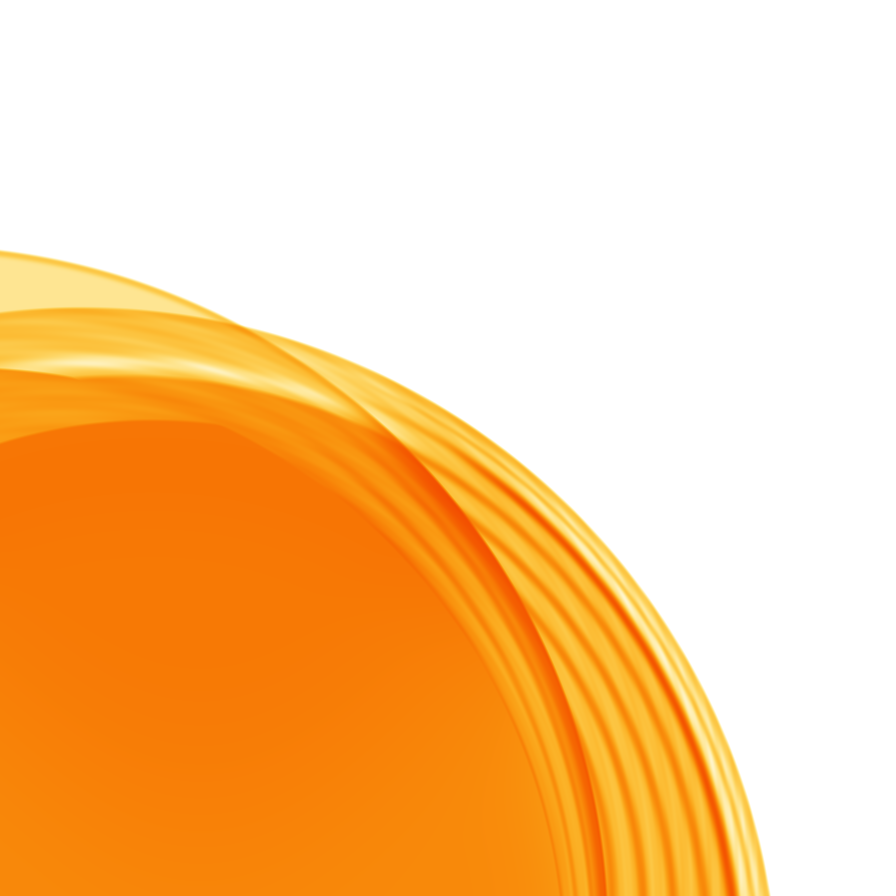
This background is drawn by a WebGL 1 fragment shader. Its source:

```glsl
precision highp float;
// Translucent orange ribbons sweep around a glowing disc on white.
// Two ribbons, each spanned by a pair of off-centre circles, cross near the top;
// their layers add up to an ink depth that is turned into colour by absorption.

uniform vec2 u_resolution;

// Circles: centre x, centre y, radius
const vec3 FALL_OUTER = vec3(-0.0906, -0.0434, 0.769);
const vec3 FALL_INNER = vec3(-0.037, -0.0776, 0.6666);
const vec3 RISE_OUTER = vec3(0.0922, -0.1197, 0.776);
const vec3 RISE_INNER = vec3(0.17, -0.04, 0.571);

const vec3 ABSORPTION = vec3(0.03, 0.71, 3.7);
const float EDGE = 0.0022;         // half width of a soft edge
const float TAU = 6.28318;
const float STRAND_PERIOD = 0.29;  // spacing across the rising ribbon
const float STRAND_PHASE = 0.32;   // position of its darkest strand
const float FINE_STRANDS = 3.0;    // strands across the falling ribbon
const float RED_DEPTH = 0.8;

float circleDist(vec2 p, vec3 circle) {
  return length(p - circle.xy) - circle.z;
}

float inside(float d) {
  return 1.0 - smoothstep(-EDGE, EDGE, d);
}

float bell(float x, float width) {
  return exp(-x * x / (width * width));
}

// Position across a ribbon: 0 on its outer circle, 1 on its inner one
float across(float outer, float inner) {
  return -outer / max(inner - outer, 0.01);
}

// Sharp crests at whole numbers, range 0 to 1
float strand(float x) {
  float wave = 0.5 + 0.5 * cos(TAU * x);
  return wave * wave * wave;
}

// Soft layered sines that follow the ribbons
float silk(float a, float b, float along) {
  return 0.5 * sin(a * 23.0 + along * 3.0)
       + 0.3 * sin(b * 31.0 - along * 5.0)
       + 0.2 * sin((a + b) * 37.0 + along * 2.0);
}

void main() {
  vec2 p = gl_FragCoord.xy / u_resolution;
  float fallOut = circleDist(p, FALL_OUTER);
  float fallIn = circleDist(p, FALL_INNER);
  float riseOut = circleDist(p, RISE_OUTER);
  float riseIn = circleDist(p, RISE_INNER);
  float fall = across(fallOut, fallIn);
  float rise = across(riseOut, riseIn);
  float inFall = inside(fallOut);
  float inRise = inside(riseOut);
  float along = p.x - p.y;
  float turn = smoothstep(-0.24, 0.08, along);
  float sheen = silk(fall, rise, along);

  // Pale veils at the upper left, with a highlight above the deeper band
  float under = max(inside(fallIn), smoothstep(0.57, 0.63, rise));
  float veil = inFall * (0.15 + 0.2 * bell(fallOut + 0.003, 0.004));
  veil += inRise * (0.23 + 0.07 * sheen + 0.12 * bell(riseOut + 0.004, 0.006));
  veil -= inRise * 0.24 * bell(rise - 0.47, 0.09) * (1.0 - under);
  veil += inRise * under * (0.3 + 0.12 * bell(fallIn, 0.012));
  veil += 0.12 * under * smoothstep(0.08, 0.35, p.x);

  // Dense strands down the right side
  float body = smoothstep(0.26, 0.36, rise);
  float coarse = strand((rise - STRAND_PHASE) / STRAND_PERIOD);
  float cords = 0.1 + 0.3 * body + 0.05 * sheen;
  cords += coarse * mix(0.26, 0.5, body);
  cords += 0.25 * bell(rise - 0.16, 0.03);
  cords += 0.2 * (1.0 - smoothstep(-0.1, 0.3, along)) * (1.0 - body);
  cords += RED_DEPTH * bell(rise - 0.36, 0.05) * smoothstep(-0.02, 0.15, along);

  // Fine strands fan out between the inner circle and the red fold
  float fine = strand(fall * FINE_STRANDS);
  float fan = 0.5 + 0.35 * fine + 0.06 * sheen;
  fan += 0.2 * bell(fallIn - 0.004, 0.009);
  fan += 0.25 * (1.0 - smoothstep(0.0, 0.4, along));
  fan += RED_DEPTH * bell(fall - 0.1, 0.15) * smoothstep(-0.2, -0.06, along);
  cords = inRise * mix(cords, fan, inFall);

  // Disc: warm shade above, light pooling at the foot and right rim
  float disc = 1.05 - 0.17 * smoothstep(0.42, 0.0, p.y + 0.12 * sin(p.x * 7.0));
  disc += 0.05 * bell(riseIn + 0.05, 0.07);
  disc -= 0.16 * exp(min(fallIn, 0.0) / 0.035) * smoothstep(0.36, 0.05, p.y);

  float ink = mix(veil, cords, turn);
  ink = mix(ink, disc, inside(fallIn) * inside(riseIn));
  gl_FragColor = vec4(exp(-ABSORPTION * max(ink, 0.0)), 1.0);
}
```
